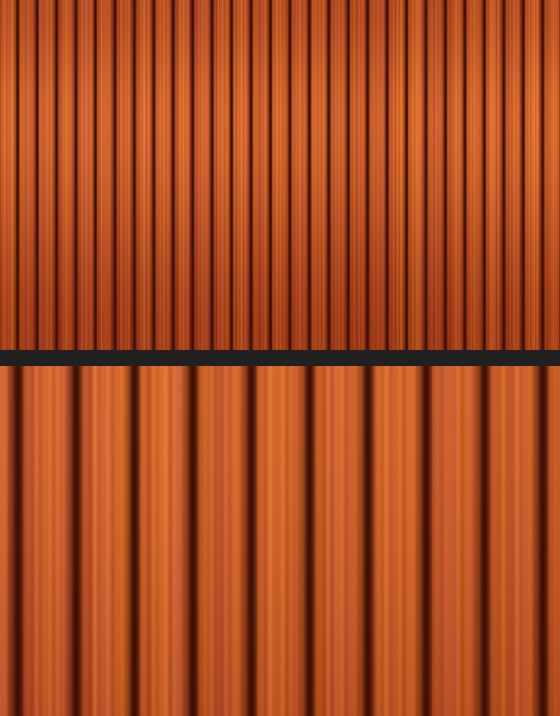
Top, the full canvas; bottom, a detail of the centre.
A WebGL 1 fragment shader for this texture:

```glsl
precision highp float;
// Upright wooden slats parted by soft dark grooves, under light from above.
// Each slat has a rounded profile and fine straight grain, made from layered
// sines and one-dimensional noise; the light fades to the lower edge.

uniform vec2 u_resolution;

const float SLATS_PER_HEIGHT = 18.0;
const float GROOVE_START = 0.64;   // within one slat, 0 to 1
const float GROOVE_CENTER = 0.91;
const float GROOVE_END = 1.06;     // runs on into the next slat
const float COARSE_GRAIN = 8.0;    // streaks per slat
const float FINE_GRAIN = 14.0;
const float GRAIN_STRENGTH = 0.46;
const float LIGHT_HEIGHT = 0.67;   // brightest level, 0 at the bottom
const float TOP_FADE = 0.30;
const float BOTTOM_FADE = 0.56;

const vec3 GROOVE_COLOR = vec3(0.24, 0.06, 0.02);
const vec3 DEEP_WOOD = vec3(0.55, 0.175, 0.06);
const vec3 LIGHT_WOOD = vec3(0.86, 0.43, 0.20);
const vec3 AMBER_TINT = vec3(0.035, 0.035, -0.035);

float hash(float n) {
  return fract(sin(n * 12.9898) * 4375.85);
}

// Smooth one-dimensional noise, 0 to 1
float noise(float x) {
  float cell = floor(x);
  float f = fract(x);
  return mix(hash(cell), hash(cell + 1.0), f * f * (3.0 - 2.0 * f));
}

// Straight streaks, centred on zero; a shared rhythm plus variation per slat
float grain(float u, float slat) {
  float shared = 0.22 * sin(u * 31.0 + 0.6) + 0.16 * sin(u * 53.0 + 2.1);
  float coarse = noise(u * COARSE_GRAIN + slat * 17.0) - 0.5;
  float fine = noise(u * FINE_GRAIN + slat * 31.0 + 400.0) - 0.5;
  return shared + 0.40 * coarse + 0.50 * fine;
}

// Darkness of the groove: a long shadow on the left, a quicker rise on the right
float groove(float u) {
  float v = u < GROOVE_END - 1.0 ? u + 1.0 : u;
  float fall = smoothstep(GROOVE_START, GROOVE_CENTER, v);
  float rise = smoothstep(GROOVE_CENTER, GROOVE_END, v);
  return fall * fall * (1.0 - rise);
}

void main() {
  vec2 p = gl_FragCoord.xy / u_resolution.y;
  float x = p.x * SLATS_PER_HEIGHT;
  float slat = floor(x);
  float u = fract(x);

  // Rounded slat and slow light over the height
  float bend = (u - 0.45) / 0.45;
  float roundness = 0.12 - 0.24 * bend * bend;
  float above = smoothstep(LIGHT_HEIGHT, 1.0, p.y);
  float below = 1.0 - smoothstep(0.0, LIGHT_HEIGHT, p.y);
  float light = 0.22 - TOP_FADE * above - BOTTOM_FADE * below;

  float tone = 0.56 + roundness + light;
  tone += GRAIN_STRENGTH * grain(u, slat);
  tone += 0.08 * (hash(slat + 71.0) - 0.5);
  vec3 color = mix(DEEP_WOOD, LIGHT_WOOD, clamp(tone, -0.15, 1.1));

  // Amber and rosy streaks
  float hue = noise(u * 10.0 + slat * 23.0 + 900.0) - 0.5;
  color += AMBER_TINT * hue * 1.6;

  color = mix(color, GROOVE_COLOR, groove(u));
  gl_FragColor = vec4(clamp(color, 0.0, 1.0), 1.0);
}
```
